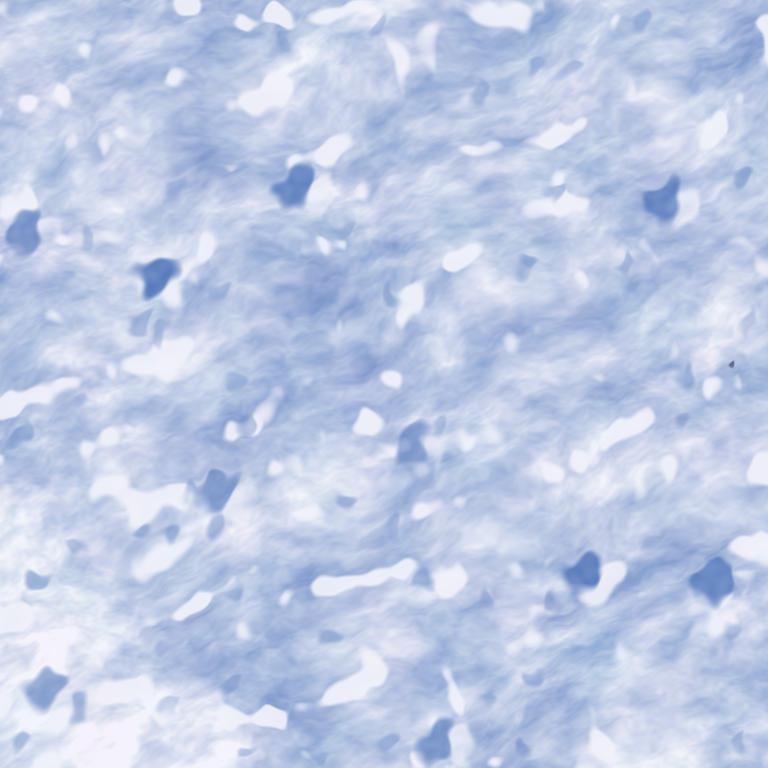
A WebGL 1 fragment shader for this texture:

```glsl
precision highp float;

uniform vec2 u_resolution;

// Stain colours: tone 0 is deep, tone 1 is pale, darker tones extrapolate
const vec3 DEEP_BLUE = vec3(0.52, 0.62, 0.81);
const vec3 PALE_BLUE = vec3(0.92, 0.93, 0.97);
const vec3 SPECK_COLOR = vec3(0.27, 0.29, 0.45);
const float BASE_TONE = 0.53;
const float GAP_TONE = 1.06;
const float DARKEST_TONE = -0.62;

// Tissue grain
const float GRAIN_ANGLE = 0.36;
const vec2 GRAIN_STRETCH = vec2(0.72, 1.35);
const float WARP_FREQ = 5.0;
const float WARP_AMOUNT = 0.035;
const float MOTTLE_FREQ = 6.0;
const float MOTTLE_CONTRAST = 0.46;

// Pale gaps
const vec2 GAP_FREQ = vec2(9.0, 22.0);
const vec2 GAP_EDGE = vec2(0.24, 0.43);
const vec2 CLEARING_CENTER = vec2(0.08, 0.10);
const float CLEARING_RADIUS = 0.30;

// Scattered bodies: x = grid count, y = radius, z = chance
const vec3 CELLS = vec3(6.0, 0.031, 0.30);
const vec3 NUCLEI = vec3(15.0, 0.014, 0.26);
const vec3 SPECKS = vec3(8.0, 0.0045, 0.06);
const vec2 HALO_SHIFT = vec2(-0.026, 0.012);

vec2 hash22(vec2 p) {
  vec3 q = fract(p.xyx * vec3(0.1031, 0.1030, 0.0973));
  q += dot(q, q.yzx + 33.33);
  return fract((q.xx + q.yz) * q.zy);
}

mat2 rotation(float angle) {
  float c = cos(angle), s = sin(angle);
  return mat2(c, -s, s, c);
}

float cornerSlope(vec2 cell, vec2 corner, vec2 f) {
  return dot(hash22(cell + corner) * 2.0 - 1.0, f - corner);
}

float gradientNoise(vec2 p) {
  vec2 i = floor(p), f = p - i;
  vec2 w = f * f * f * (f * (f * 6.0 - 15.0) + 10.0);
  float low = mix(cornerSlope(i, vec2(0.0), f), cornerSlope(i, vec2(1.0, 0.0), f), w.x);
  float high = mix(cornerSlope(i, vec2(0.0, 1.0), f), cornerSlope(i, vec2(1.0), f), w.x);
  return 1.2 * mix(low, high, w.y);
}

float mottle(vec2 p) {
  float sum = 0.0, amplitude = MOTTLE_CONTRAST;
  p *= MOTTLE_FREQ;
  for (int i = 0; i < 5; i++) {
    sum += amplitude * gradientNoise(p);
    p = rotation(0.12) * p * 2.15 + 17.3;
    amplitude *= i < 2 ? 0.95 : 0.55;
  }
  return sum;
}

// Soft tapered ovals, one at most in each square of a jittered grid
float scatter(vec2 p, vec3 kind, float softness, float seed) {
  float cover = 0.0;
  vec2 home = floor(p * kind.x);
  for (int y = -1; y <= 1; y++) {
    for (int x = -1; x <= 1; x++) {
      vec2 id = home + vec2(float(x), float(y));
      vec2 place = hash22(id + seed);
      vec2 trait = hash22(id + seed + 71.7);
      float chance = kind.z * mix(1.4, 0.55, clamp(id.y / kind.x, 0.0, 1.0));
      vec2 d = p - (id + 0.15 + 0.7 * place) / kind.x;
      d = rotation(0.2 + 1.5 * trait.y) * d / kind.y;
      d.y *= 1.6 + 0.7 * d.x * step(abs(d.x), 1.5);
      float body = 1.0 - smoothstep(1.0 - softness, 1.0 + softness, length(d));
      float strength = 0.55 + 0.45 * hash22(id + seed + 13.1).x;
      cover = max(cover, body * strength * step(trait.x, chance));
    }
  }
  return cover;
}

void main() {
  vec2 uv = gl_FragCoord.xy / min(u_resolution.x, u_resolution.y);

  // Bend the grain so that features follow wavering fibres
  vec2 bend = vec2(gradientNoise(uv * WARP_FREQ + 3.7), gradientNoise(uv * WARP_FREQ + 41.2));
  vec2 ripple = vec2(gradientNoise(uv * 34.0 + 8.1), gradientNoise(uv * 34.0 + 63.4));
  vec2 warped = uv + WARP_AMOUNT * bend + 0.008 * ripple;
  vec2 grain = rotation(GRAIN_ANGLE) * warped;

  // Mottled ground with a clearing
  float tone = BASE_TONE + mottle(grain * GRAIN_STRETCH + 5.0);
  float reach = length(uv - CLEARING_CENTER) + 0.25 * bend.x + 0.15 * bend.y;
  float clearing = 1.0 - smoothstep(0.3 * CLEARING_RADIUS, CLEARING_RADIUS, reach);
  tone += 0.32 * clearing;

  // Slit-like gaps and halos beside the cells
  float slit = gradientNoise(grain * GAP_FREQ + 29.0);
  slit += 0.4 * gradientNoise(grain * GAP_FREQ.yx * 1.6 + 11.0) + 0.12 * clearing;
  float gap = smoothstep(GAP_EDGE.x, GAP_EDGE.y, slit);
  vec2 ragged = uv + 0.016 * ripple;
  float halo = scatter(ragged + HALO_SHIFT, CELLS, 0.25, 19.0);
  gap = max(gap, halo * smoothstep(-0.15, 0.15, bend.y + 0.5 * ripple.x));
  tone = mix(tone, GAP_TONE, 0.92 * gap);

  // Dark cells and small nuclei
  float cell = scatter(ragged, CELLS, 0.24, 19.0);
  float nucleus = scatter(ragged, NUCLEI, 0.4, 53.0);
  float inner = 0.22 * gradientNoise(uv * 60.0);
  tone = mix(tone, -0.1 + inner, 0.65 * nucleus);
  tone = mix(tone, -0.42 + inner, 0.95 * cell);
  tone = clamp(tone, DARKEST_TONE, GAP_TONE + 0.02);

  vec3 color = mix(DEEP_BLUE, PALE_BLUE, tone);
  color += vec3(0.014, -0.008, 0.0) * gradientNoise(uv * 11.0 + 90.0);
  float speck = scatter(uv, SPECKS, 0.5, 87.0);
  gl_FragColor = vec4(mix(color, SPECK_COLOR, 0.8 * speck), 1.0);
}
```
